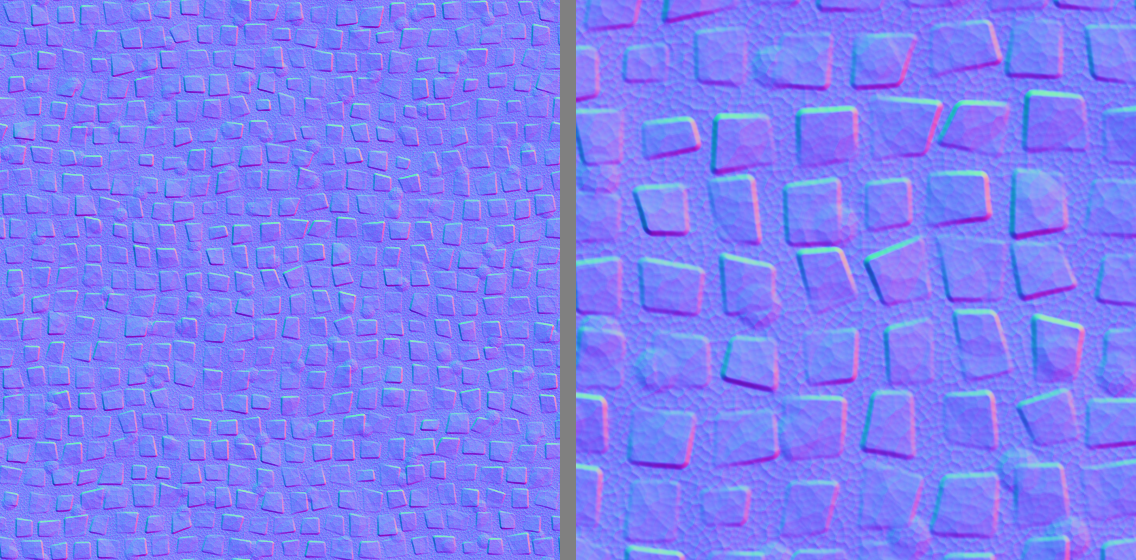
Left: the whole. Right: its middle third, enlarged.
This texture map is drawn by a WebGL 2 fragment shader. Its source:

```glsl
#version 300 es
precision highp float;

uniform vec2 u_resolution;
out vec4 fragColor;

const float TAU = 6.28318;
const vec2 GRID = vec2(22.0, 23.0);   // stones across, rows down

vec2 hash2(vec2 p) {
    vec3 a = fract(p.xyx * vec3(0.1031, 0.1030, 0.0973));
    a += dot(a, a.yzx + 33.33);
    return fract((a.xx + a.yz) * a.zy);
}

// Tileable cellular noise: squared distance to the nearest point
float cellular(vec2 p, vec2 period) {
    vec2 cell = floor(p), f = fract(p);
    float nearest = 2.0;
    for (int j = -1; j <= 1; j++)
    for (int i = -1; i <= 1; i++) {
        vec2 o = vec2(i, j);
        vec2 r = o + hash2(mod(cell + o, period) + 7.0) - f;
        nearest = min(nearest, dot(r, r));
    }
    return nearest;
}

// Layered sines for the uneven bed
float swell(vec2 uv) {
    vec2 a = uv * TAU;
    return sin(2.0 * a.x + 3.0 * a.y + sin(3.0 * a.x)) * 0.03
         + sin(5.0 * a.x - 4.0 * a.y + 2.0 * sin(2.0 * a.y)) * 0.018
         + sin(9.0 * a.x + 7.0 * a.y + 2.0 * sin(5.0 * a.x - 3.0 * a.y)) * 0.012;
}

float roundedBox(vec2 p, vec2 halfSize, float radius) {
    vec2 d = abs(p) - halfSize + radius;
    return length(max(d, 0.0)) + min(max(d.x, d.y), 0.0) - radius;
}

// x: height of one stone, y: its coverage
vec2 stone(vec2 local, vec2 id) {
    vec2 place = hash2(id + 31.0) - 0.5;
    vec2 size = hash2(id + 67.0);
    vec2 skew = hash2(id + 113.0) - 0.5;
    vec2 tilt = hash2(id + 151.0) - 0.5;
    vec2 wear = hash2(id + 197.0);

    vec2 p = local - place * 0.14;
    float angle = skew.x * skew.y * 0.9 + place.x * 0.1;
    p = mat2(cos(angle), -sin(angle), sin(angle), cos(angle)) * p;
    p *= 1.0 + skew * p.yx * 0.75;
    p.x += p.y * place.y * 0.2;

    // A few stones are chipped small
    vec2 halfSize = mix(vec2(0.29, 0.31), vec2(0.43, 0.43), size);
    halfSize *= wear.y > 0.92 ? vec2(0.85, 0.68) : vec2(1.0);
    float d = roundedBox(p, halfSize, 0.09);
    float cover = smoothstep(0.035, -0.045, d);

    // Tilted, slightly domed top
    float top = mix(0.025, 0.08, wear.x) + dot(tilt, p) * 0.26 - dot(p, p) * 0.13;
    return vec2(cover * max(top, 0.015), cover);
}

float height(vec2 q) {
    vec2 uv = q / GRID;
    vec2 a = uv * TAU;
    float facets = cellular(q * 4.0 + 0.3 * sin(a.yx * 11.0), GRID * 4.0);
    float grit = cellular(q * 12.0, GRID * 12.0);

    // Rows waver gently
    vec2 w = q;
    w.y += 0.12 * sin(2.0 * a.x + a.y) + 0.05 * sin(5.0 * a.x - 2.0 * a.y);
    w.x += 0.12 * sin(3.0 * a.y + a.x);

    float relief = 0.0, cover = 0.0;
    for (int j = -1; j <= 1; j++) {
        float row = floor(w.y) + float(j);
        float rowId = mod(row, GRID.y);
        float x = w.x + hash2(vec2(rowId, 5.0)).x;
        for (int i = -1; i <= 1; i++) {
            float column = floor(x) + float(i);
            vec2 local = vec2(x - column, w.y - row) - 0.5;
            vec2 s = stone(local, vec2(mod(column, GRID.x), rowId));
            relief = max(relief, s.x);
            cover = max(cover, s.y);
        }
    }

    // Sparse lumps of spilled mortar
    float lump = smoothstep(0.025, 0.0, cellular(uv * 11.0, vec2(11.0))) * 0.06;
    float rough = mix(grit * 0.017, facets * 0.022 + grit * 0.008, cover);
    return relief + rough + swell(uv) + lump * (1.0 - 0.5 * cover);
}

void main() {
    vec2 q = gl_FragCoord.xy / u_resolution * GRID;

    // Surface slope by central differences
    vec2 e = vec2(0.02, 0.0);
    vec2 slope = vec2(height(q + e.xy) - height(q - e.xy),
                      height(q + e.yx) - height(q - e.yx)) / (2.0 * e.x);

    // Encode the normal as colour
    vec3 normal = normalize(vec3(-slope * vec2(0.9, 1.0), 1.0));
    vec3 color = 0.5 + 0.5 * normal;
    color.b -= 0.012;
    fragColor = vec4(color, 1.0);
}
```
